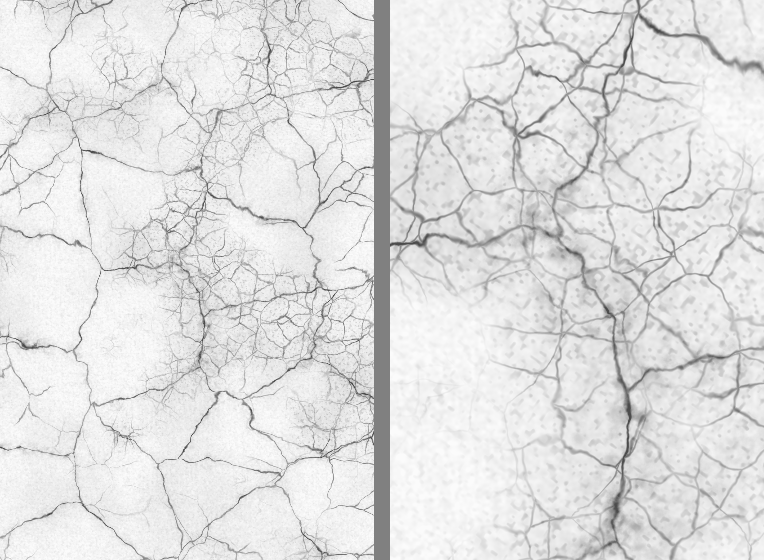
Left, the full canvas; right, a detail of the centre.
This texture is drawn by a Shadertoy shader. Its source:

```glsl
float hash(vec2 p) {
    return fract(sin(dot(p, vec2(127.1, 311.7))) * 43758.5453);
}

vec2 hash2(vec2 p) {
    return vec2(hash(p), hash(p + 57.3));
}

float noise(vec2 p) {
    vec2 i = floor(p), f = fract(p);
    f = f * f * (3.0 - 2.0 * f);
    return mix(mix(hash(i), hash(i + vec2(1, 0)), f.x),
               mix(hash(i + vec2(0, 1)), hash(i + vec2(1, 1)), f.x), f.y);
}

float fbm(vec2 p) {
    float sum = 0.0, amp = 0.5;
    for (int i = 0; i < 5; i++) {
        sum += amp * noise(p);
        p = mat2(1.6, 1.2, -1.2, 1.6) * p + 7.1;
        amp *= 0.5;
    }
    return sum;
}

vec2 warp(vec2 p, float freq, float amount) {
    return p + amount * (vec2(fbm(p * freq), fbm(p * freq + 31.7)) - 0.5);
}

float segmentDistance(vec2 p, vec2 a, vec2 b) {
    vec2 ab = b - a;
    return length(p - a - ab * clamp(dot(p - a, ab) / dot(ab, ab), 0.0, 1.0));
}

// Distance to the nearest Voronoi border, in canvas units
float crackDistance(vec2 p, float scale, float seed) {
    p = p * scale + seed;
    vec2 cell = floor(p), f = fract(p), nearCell = vec2(0), nearest = vec2(0);
    float best = 8.0;
    for (int y = -1; y <= 1; y++)
    for (int x = -1; x <= 1; x++) {
        vec2 g = vec2(x, y);
        vec2 r = g + hash2(cell + g) - f;
        if (dot(r, r) < best) {
            best = dot(r, r);
            nearest = r;
            nearCell = g;
        }
    }
    float border = 8.0;
    for (int y = -2; y <= 2; y++)
    for (int x = -2; x <= 2; x++) {
        vec2 g = nearCell + vec2(x, y);
        vec2 r = g + hash2(cell + g) - f;
        vec2 gap = r - nearest;
        if (dot(gap, gap) > 0.0001)
            border = min(border, dot(0.5 * (nearest + r), normalize(gap)));
    }
    return border / scale;
}

float vein(float d, float halfWidth) {
    return 1.0 - smoothstep(0.0, halfWidth, d);
}

void mainImage(out vec4 fragColor, in vec2 fragCoord) {
    vec2 p = fragCoord / iResolution.x;
    float pixel = 1.0 / iResolution.x;

    // Shattered zones follow a bent band across the slab
    float band = min(segmentDistance(p, vec2(0.8, 1.45), vec2(0.47, 0.85)),
                     segmentDistance(p, vec2(0.47, 0.85), vec2(0.97, 0.52)));
    float shatter = smoothstep(0.5, 0.78, fbm(p * 6.0 + 3.0) + 0.27 * exp(-band * band * 70.0));

    // Three sizes of cracks with ragged paths
    vec2 bent = warp(warp(p, 3.0, 0.22), 26.0, 0.03);
    vec2 ragged = warp(p, 14.0, 0.055);
    float large = crackDistance(bent, 3.9, 4.0);
    float medium = crackDistance(bent, 8.5, 19.0);
    float small = crackDistance(ragged, 17.0, 43.0);

    float strength = 0.35 + 0.8 * noise(p * 17.0) * (0.4 + noise(p * 75.0));
    float mediumMask = max(0.8 * shatter, smoothstep(0.46, 0.62, fbm(p * 4.0 + 11.0)));
    float thin = 0.002 + pixel * 0.4;
    float veins = 0.53 * vein(large, thin + 0.001 * noise(p * 12.0));
    veins = max(veins, 0.4 * mediumMask * vein(medium, thin));
    veins = max(veins, 0.36 * shatter * vein(small, thin));

    // Clouds, fine grain and soft stains beside the cracks
    vec2 tilted = mat2(0.8, 0.6, -0.6, 0.8) * p;
    float grain = 0.5 * (noise(p * 290.0) + noise(tilted * 230.0));
    float specks = smoothstep(0.55, 0.95, noise(tilted * 250.0 + 9.0));
    float cloud = smoothstep(0.3, 0.75, fbm(p * 6.0 + 23.0));
    float stain = exp(-large / 0.01) + 0.6 * mediumMask * exp(-medium / 0.008);
    float crust = smoothstep(0.5, 0.72, fbm(p * 7.0 + 51.0)) * (exp(-large / 0.012) + 0.35 * shatter);

    float tone = 1.008 - 0.05 * cloud - 0.075 * grain - 0.035 * specks;
    tone -= 0.05 * stain * (0.5 + grain);
    tone -= shatter * (0.025 + 0.09 * specks);
    tone -= crust * 0.27 * smoothstep(0.35, 0.8, fbm(tilted * 85.0));
    tone -= veins * strength;

    fragColor = vec4(vec3(clamp(tone, 0.3, 0.985)), 1.0);
}
```
